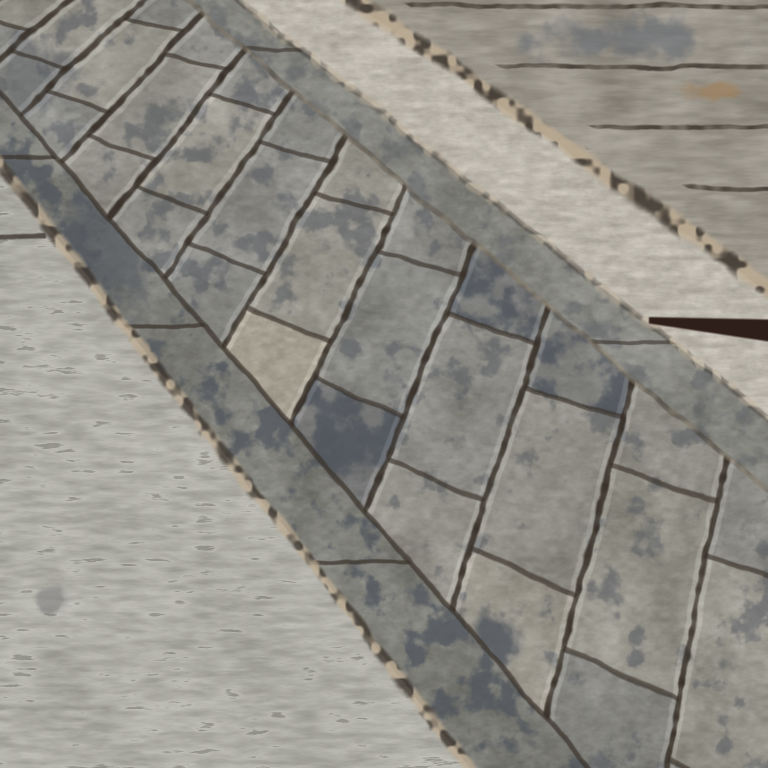
This texture is drawn by a three.js fragment shader. Its source:

```glsl
// Weathered stone paving: a diagonal band of bricks between kerbs and pale slabs.
varying vec2 vUv;

float hash(vec2 p) {
  p = fract(p * vec2(0.1031, 0.1137));
  p += dot(p, p.yx + 33.33);
  return fract((p.x + p.y) * p.x * 17.3);
}

float noise(vec2 p) {
  vec2 i = floor(p), f = fract(p);
  f = f * f * (3.0 - 2.0 * f);
  return mix(mix(hash(i), hash(i + vec2(1, 0)), f.x),
             mix(hash(i + vec2(0, 1)), hash(i + vec2(1, 1)), f.x), f.y);
}

float fbm(vec2 p) {
  float sum = 0.0, amp = 0.53;
  for (int i = 0; i < 4; i++) {
    sum += amp * noise(p);
    p = mat2(1.6, 1.2, -1.2, 1.6) * p + 7.3;
    amp *= 0.5;
  }
  return sum;
}

// Signed distance to the line a-b, positive on its right-hand side
float side(vec2 p, vec2 a, vec2 b) {
  vec2 d = b - a;
  return dot(p - a, vec2(d.y, -d.x)) / length(d);
}

float cover(float d) { return smoothstep(-0.02, 0.02, d); }
float seam(float d, float w) { return 1.0 - smoothstep(w * 0.3, w, abs(d)); }

// Soft ragged blot
float blot(vec2 p, vec2 centre, vec2 size, float rough) {
  return 1.0 - smoothstep(0.5, 1.2, length((p - centre) / size) + (rough - 0.5) * 1.6);
}

void main() {
  // Ten units across the canvas, y running down
  vec2 c = 10.0 * vec2(vUv.x, 1.0 - vUv.y);
  vec2 p = c + 0.09 * (vec2(fbm(c * 2.2), fbm(c * 2.2 + 19.0)) - 0.5);
  float cloud = fbm(c * 1.5 + 4.0), rough = fbm(c * 3.5 + 31.0);
  float grain = fbm(c * vec2(9.0, 14.0));
  float streak = fbm(c * vec2(3.0, 14.0) + 50.0);
  float chip = noise(c * 9.0 + 70.0);
  vec3 dirt = vec3(0.22, 0.19, 0.16), slate = vec3(0.31, 0.33, 0.36);

  // Edges of the parallel courses
  float slabEdge = side(p, vec2(0, 2.15), vec2(6.12, 10));
  float lowKerb = side(p, vec2(0, 1.2), vec2(7.67, 10));
  float highKerb = side(p, vec2(3.19, 0.65), vec2(9.47, 5.96));
  float paleEdge = side(p, vec2(3.1, 0), vec2(10, 5.45));
  float gravel = side(p, vec2(4.56, 0), vec2(10, 3.81));
  float farEdge = side(p, vec2(5.21, 0), vec2(10, 3.16));

  // Pale slab
  vec3 col = vec3(0.69, 0.685, 0.655) + 0.22 * (streak - 0.5) + 0.08 * (cloud - 0.5);
  col -= 0.18 * smoothstep(0.68, 0.8, streak);
  col = mix(col, vec3(0.5), 0.6 * blot(c, vec2(0.68, 7.82), vec2(0.18), rough));
  col = mix(col, dirt, 0.75 * seam(p.y - 3.07, 0.05) * cover(0.6 - p.x));

  // Lower kerb
  vec3 kerb = vec3(0.5, 0.5, 0.475) + 0.2 * (cloud - 0.5) + 0.12 * (grain - 0.5);
  vec3 lower = mix(kerb, slate, 0.75 * smoothstep(0.48, 0.68, rough));
  lower = mix(lower, slate, 0.6 * blot(c, vec2(1.4, 3.1), vec2(0.6, 0.9), rough));
  float kerbSeam = max(seam(p.y - 4.23, 0.04), seam(p.y - 7.33, 0.04));
  lower = mix(lower, dirt, 0.7 * max(kerbSeam, seam(p.y - 2.05, 0.04)));
  col = mix(col, lower, cover(slabEdge));

  // Brick rows, widening toward the viewer
  float row = -7.0, leftGap = 1.0, rightGap = 1.0, open = 1.0;
  for (int i = -6; i < 10; i++) {
    float k = float(i);
    float top = 5.4 * (exp(0.11 * k) - 1.0);
    float foot = 1.43 + 5.7 * (exp(0.115 * k) - 1.0);
    float d = side(p, vec2(3.19 + top, 0.65 + 0.8465 * top), vec2(foot, 1.2 + foot / 0.872));
    if (d > 0.0) { row = k; leftGap = d; }
    else if (open > 0.5) { rightGap = -d; open = 0.0; }
  }
  float across = leftGap / (leftGap + rightGap);
  float depth = -highKerb / max(lowKerb - highKerb, 0.01);
  float along = depth + 0.15 * across;
  float part = step(0.275, along) + step(0.81, along);
  float tone = hash(vec2(row + 20.0, part * 5.0 + 3.0));
  vec3 brick = mix(vec3(0.51, 0.51, 0.495), vec3(0.61, 0.595, 0.555), tone);
  brick += 0.2 * (cloud - 0.5) + 0.12 * (grain - 0.5);
  brick = mix(brick, slate, 0.5 * smoothstep(0.58, 0.76, rough));

  // Individually stained and sunlit bricks
  float topStain = step(part, 0.5) * step(3.5, row) * step(row, 5.5);
  float lowStain = step(1.5, part) * step(2.5, row) * step(row, 3.5);
  brick = mix(brick, slate, (topStain + lowStain) * (0.3 + 0.55 * smoothstep(0.35, 0.6, rough)));
  float sunlit = step(1.5, part) * step(1.5, row) * step(row, 2.5);
  brick = mix(brick, vec3(0.65, 0.625, 0.57) + 0.15 * (grain - 0.5), 0.85 * sunlit);
  brick = mix(brick, slate, 0.8 * blot(c, vec2(6.45, 8.3), vec2(0.3, 0.32), rough));
  brick = mix(brick, slate, 0.5 * blot(c, vec2(0.4, 1.0), vec2(0.6, 0.5), rough));

  // Brick joints
  float span = length(vec2(lowKerb - highKerb, 0.0));
  float gap = min(leftGap, rightGap);
  float crossGap = min(abs(along - 0.275), abs(along - 0.81)) * span;
  brick += 0.08 * seam(gap - 0.07, 0.05);
  brick = mix(brick, dirt, (0.6 + 0.4 * chip) * seam(gap, 0.035 + 0.04 * chip));
  brick = mix(brick, dirt, 0.65 * seam(crossGap, 0.045));
  col = mix(col, brick, cover(lowKerb));

  // Upper kerb
  vec3 upper = mix(kerb + 0.03, slate, 0.4 * smoothstep(0.5, 0.72, rough));
  float upperSeam = max(seam(p.y - 4.47, 0.04), seam(p.y - 0.64, 0.04));
  col = mix(col, mix(upper, dirt, 0.6 * upperSeam), cover(highKerb));

  // Pale band and its open crack
  vec3 pale = vec3(0.735, 0.715, 0.675) + 0.16 * (streak - 0.5) + 0.12 * (grain - 0.5);
  float crack = min(c.y - 4.13 - 0.02 * (c.x - 8.5), 4.22 + 0.15 * (c.x - 8.5) - c.y);
  col = mix(col, pale, cover(paleEdge));

  // Far paving with level joints
  float course = (p.y - 0.08) / 0.79;
  vec3 far = vec3(0.59, 0.57, 0.53) + 0.06 * (hash(vec2(floor(course) + 8.0, 4.0)) - 0.5);
  far += 0.16 * (cloud - 0.5) + 0.14 * (streak - 0.5);
  far = mix(far, slate + 0.08, 0.6 * blot(c, vec2(8.1, 0.5), vec2(1.2, 0.3), rough));
  far = mix(far, vec3(0.62, 0.5, 0.36), 0.7 * blot(c, vec2(9.25, 1.2), vec2(0.45, 0.17), rough));
  float level = (fract(course + 0.5) - 0.5) * 0.79;
  far = mix(far, dirt, cover(farEdge) * (0.35 + 0.5 * chip) * seam(level, 0.045));
  col = mix(col, far, cover(gravel));

  // Crumbling course edges
  vec3 crumb = mix(dirt, vec3(0.74, 0.67, 0.57), smoothstep(0.25, 0.65, chip));
  col = mix(col, crumb, 0.75 * seam(slabEdge, 0.06 + 0.1 * rough));
  col = mix(col, crumb, 0.8 * seam(gravel - 0.05, 0.08 + 0.14 * rough));
  col = mix(col, crumb, 0.4 * seam(paleEdge, 0.05 + 0.06 * chip));
  col = mix(col, dirt, 0.7 * seam(lowKerb, 0.05));
  col = mix(col, mix(dirt, vec3(0.6, 0.55, 0.47), chip), 0.5 * seam(highKerb, 0.05));
  col = mix(col, vec3(0.18, 0.12, 0.1), cover(crack) * cover(c.x - 8.45));
  gl_FragColor = vec4(col, 1.0);
}
```
